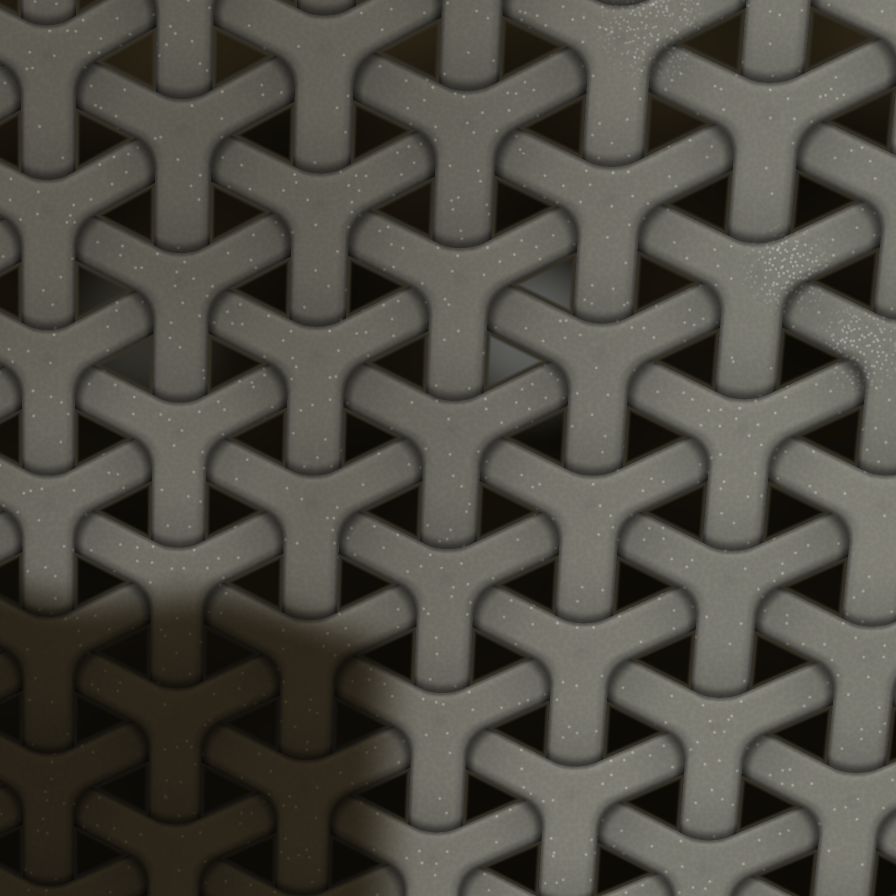
Reproduce this pattern procedurally as a Shadertoy shader.

```glsl
const float PERIOD = 1.08;   // vertical repeat, in column spacings
const float COLUMN = 0.153;  // mean column spacing on the canvas

vec2 hash22(vec2 p) {
    vec3 a = fract(p.xyx * vec3(0.1031, 0.1030, 0.0973));
    a += dot(a, a.yzx + 33.33);
    return fract((a.xx + a.yz) * a.zy);
}

// Cellular noise: x = distance to nearest seed, y = random value of that seed
vec2 cellular(vec2 p) {
    vec2 cell = floor(p), best = vec2(9.0, 0.0);
    for (int j = -1; j <= 1; j++)
    for (int i = -1; i <= 1; i++) {
        vec2 id = cell + vec2(i, j), seed = hash22(id);
        float d = length(id + seed - p);
        if (d < best.x) best = vec2(d, fract(seed.x * 7.3 + seed.y * 3.1));
    }
    return best;
}

float smoothMin(float a, float b, float k) {
    float h = max(k - abs(a - b), 0.0) / k;
    return min(a, b) - 0.25 * h * h * k;
}

// Rounded bar running from the origin along an axis
float bar(vec2 p, vec2 axis, float len, float halfWidth, float corner) {
    vec2 local = vec2(dot(p, axis) - 0.5 * len, dot(p, vec2(-axis.y, axis.x)));
    vec2 q = abs(local) - vec2(0.5 * len, halfWidth) + corner;
    return length(max(q, 0.0)) + min(max(q.x, q.y), 0.0) - corner;
}

float tripod(vec2 p) {
    float arms = smoothMin(bar(p, vec2(0.894, 0.447), 0.94, 0.175, 0.07),
                           bar(p, vec2(-0.894, 0.447), 0.94, 0.175, 0.07), 0.16);
    return smoothMin(arms, bar(p, vec2(0.0, -1.0), 0.97, 0.205, 0.05), 0.15);
}

// Solves a*n + b*n*n = x for n
float unstretch(float x, float a, float b) {
    return 2.0 * x / (a + sqrt(max(a * a + 4.0 * b * x, 0.0)));
}

// Canvas to lattice, with spacing growing toward the upper right
vec2 toLattice(vec2 uv) {
    float col = unstretch(uv.x - 0.054, mix(0.138, 0.150, uv.y), mix(0.0016, 0.0026, uv.y));
    float row = unstretch(uv.y - 0.466, 0.160 + 0.0018 * col, 0.0025);
    return vec2(col, row * PERIOD + 0.22);
}

vec2 latticeCentre(vec2 q, vec2 neighbour) {
    float col = floor(q.x + 0.5) + neighbour.x;
    float shift = 0.5 * mod(col, 2.0);
    float row = floor(q.y / PERIOD - shift + 0.5) + neighbour.y;
    return vec2(col, (row + shift) * PERIOD);
}

float blob(vec2 p, vec2 centre, float radius) {
    return smoothstep(radius, 0.2 * radius, length(p - centre));
}

float castShadow(vec2 uv) {
    float top = uv.y - 0.345 + 0.11 * uv.x + 0.012 * sin(uv.x * 19.0);
    return smoothstep(0.035, -0.03, top) * smoothstep(0.47, 0.39, uv.x);
}

vec3 backdrop(vec2 uv, float gap) {
    float drift = 0.5 + 0.25 * (sin(uv.x * 23.0 + 4.0 * uv.y) + sin(uv.y * 31.0 - 9.0 * uv.x));
    vec3 dark = mix(vec3(0.045, 0.038, 0.02), vec3(0.11, 0.09, 0.055), drift * uv.y);
    dark += vec3(0.07, 0.06, 0.035) * smoothstep(0.8, 1.0, uv.y);
    dark = mix(dark, vec3(0.40, 0.41, 0.40), 0.85 * blob(uv, vec2(0.59, 0.63), 0.13));
    dark = mix(dark, vec3(0.22, 0.22, 0.20), 0.8 * blob(uv, vec2(0.16, 0.63), 0.12));
    vec3 wall = vec3(0.20, 0.185, 0.145) * (1.0 - 0.6 * castShadow(uv));
    return mix(wall, dark, smoothstep(0.01, 0.04, gap));
}

// Grain, bright specks and chalky scuffs
vec3 wear(vec3 base, vec2 uv) {
    vec2 speck = cellular(uv * 65.0), grain = cellular(uv * 190.0);
    base *= 0.97 + 0.07 * grain.x;
    base += 0.15 * smoothstep(0.16, 0.05, speck.x) * step(0.72, speck.y);
    float patches = blob(uv, vec2(0.88, 0.70), 0.07) + blob(uv, vec2(0.96, 0.61), 0.07)
                  + 0.7 * blob(uv, vec2(0.73, 0.97), 0.09);
    float flakes = smoothstep(0.42, 0.2, grain.x) * step(0.45, grain.y);
    return mix(base, vec3(0.70, 0.71, 0.69), 0.6 * min(patches, 1.0) * flakes);
}

vec3 plastic(vec2 p, float d, float contact, float tint, vec2 uv) {
    vec2 e = vec2(0.01, 0.0);
    vec2 slope = vec2(tripod(p + e) - d, tripod(p + e.yx) - d) / e.x;
    float light = smoothstep(0.3, 1.0, uv.x + 0.25 * (1.0 - uv.y));
    light = max(light, 0.45 * blob(uv, vec2(0.15, 0.43), 0.3));
    vec3 base = mix(vec3(0.375, 0.365, 0.33), vec3(0.485, 0.48, 0.445), light);
    base *= 0.97 + 0.06 * tint;
    base = wear(base, uv);
    // Bevelled rim, sinking limb ends, contact shade
    base *= 1.0 + smoothstep(-0.085, -0.02, d) * (0.20 * dot(slope, vec2(-0.2, 0.95)) - 0.10);
    base *= 1.0 - 0.38 * smoothstep(-0.035, 0.0, d);
    base *= 1.0 - 0.13 * smoothstep(0.35, 0.95, length(p));
    base *= mix(0.52, 1.0, smoothstep(0.0, 0.085, contact));
    return base * mix(vec3(1.0), vec3(0.43, 0.38, 0.29), castShadow(uv));
}

vec3 weave(vec2 uv) {
    vec2 q = toLattice(uv), top = vec2(0.0);
    float nearest = 9.0, gap = 9.0, contact = 9.0;
    // The closest centre lies on top
    for (int k = 0; k < 9; k++) {
        vec2 centre = latticeCentre(q, vec2(k % 3 - 1, k / 3 - 1));
        float d = tripod(q - centre), reach = length(q - centre);
        gap = min(gap, d);
        if (d < 0.0 && reach < nearest) { nearest = reach; top = centre; }
    }
    if (gap >= 0.0) return backdrop(uv, gap);
    // Limbs lying above shade the one below
    for (int k = 0; k < 9; k++) {
        vec2 centre = latticeCentre(q, vec2(k % 3 - 1, k / 3 - 1));
        if (length(q - centre) < nearest - 0.001) contact = min(contact, tripod(q - centre));
    }
    return plastic(q - top, tripod(q - top), contact, hash22(top + 20.0).x, uv);
}

void mainImage(out vec4 fragColor, in vec2 fragCoord) {
    vec3 sum = vec3(0.0);
    for (int s = 0; s < 4; s++) {
        vec2 jitter = vec2(s % 2, s / 2) * 0.5 - 0.25;
        sum += weave((fragCoord + jitter) / iResolution.y);
    }
    fragColor = vec4(sum * 0.25, 1.0);
}
```
